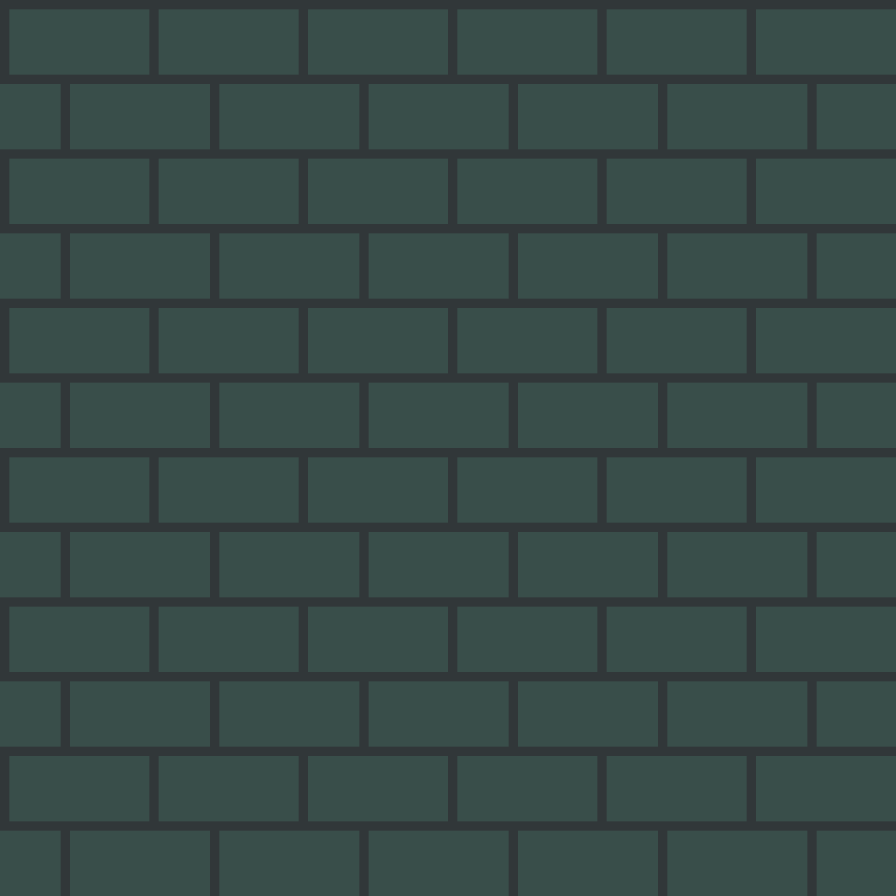
Give the GLSL for this pattern, as a Shadertoy shader.

```glsl
// Flat running-bond brick wall: plain green bricks with even dark joints.
// Each pixel is folded into one brick cell, every second course is shifted,
// and a box-filtered rectangle separates brick from mortar.

#define BRICKS_ACROSS 6.0
#define COURSES 12.0              // even, so the shifted courses wrap
#define JOINT (1.0 / 96.0)        // mortar width, in canvas units
#define COURSE_SHIFT 0.40625      // shift of odd courses, in brick cells
#define BRICK_COLOR vec3(0.222, 0.307, 0.290)
#define MORTAR_COLOR vec3(0.193, 0.215, 0.223)

// Share of a pixel covered by a box centred on the origin
float boxCoverage(vec2 p, vec2 halfSize, vec2 pixel) {
    vec2 edge = abs(p) - halfSize;
    vec2 inside = clamp(0.5 - edge / pixel, 0.0, 1.0);
    return inside.x * inside.y;
}

void mainImage(out vec4 fragColor, in vec2 fragCoord) {
    vec2 pixel = 1.0 / iResolution.xy;
    vec2 uv = fragCoord * pixel;
    vec2 grid = vec2(BRICKS_ACROSS, COURSES);
    vec2 cellSize = 1.0 / grid;

    // Courses count down from the top; joints lie centred on cell borders
    vec2 cell = (vec2(uv.x, 1.0 - uv.y) - 0.5 * JOINT) * grid;
    cell.x -= COURSE_SHIFT * mod(floor(cell.y), 2.0);
    vec2 local = (fract(cell) - 0.5) * cellSize;

    float brick = boxCoverage(local, 0.5 * (cellSize - JOINT), pixel);
    fragColor = vec4(mix(MORTAR_COLOR, BRICK_COLOR, brick), 1.0);
}
```
